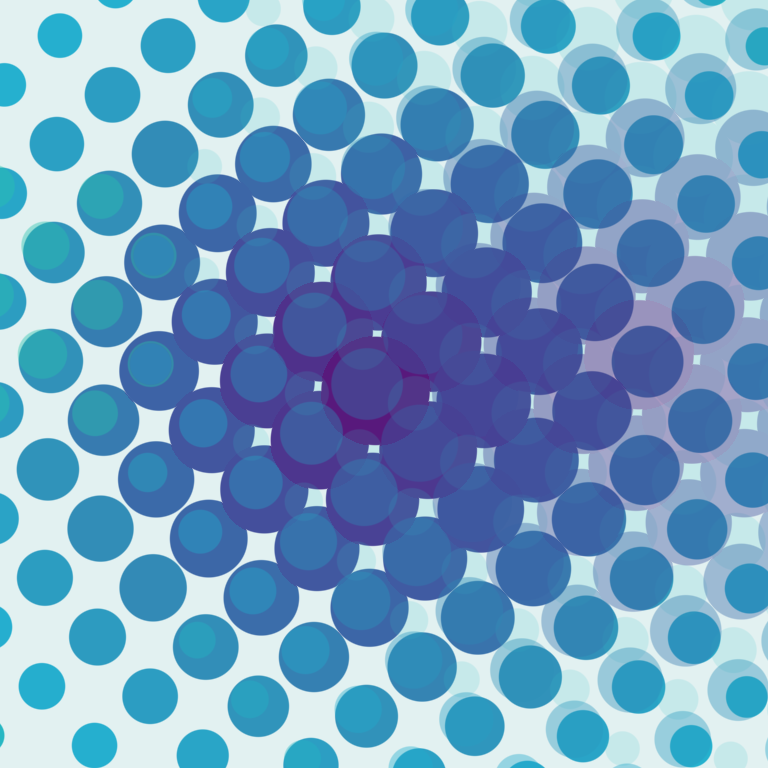
Give the GLSL for this background, as a three.js fragment shader.

```glsl
// Halftone lattice of translucent discs swelling toward a violet core, with pale echo layers.
varying vec2 vUv;

// Two nearly perpendicular steps of the tilted lattice, and one of its nodes
const vec2 STEP_A = vec2(0.0685, -0.0771);
const vec2 STEP_B = vec2(-0.0724, -0.0641);
const vec2 ANCHOR = vec2(0.489, 0.491);
const vec2 ECHO_SHIFT = vec2(-0.011, 0.009);

const vec3 PAPER = vec3(0.888, 0.945, 0.945);
const vec3 VIOLET = vec3(0.33, 0.07, 0.47);
const vec3 INDIGO = vec3(0.27, 0.23, 0.57);
const vec3 BLUE = vec3(0.22, 0.37, 0.64);
const vec3 TEAL = vec3(0.17, 0.56, 0.72);
const vec3 CYAN = vec3(0.12, 0.68, 0.81);
const vec3 GREEN = vec3(0.15, 0.76, 0.68);
const vec3 MIST = vec3(0.20, 0.75, 0.78);

const float EDGE = 0.0012;
const float FAR = 2.0;

// Colour of a disc by its distance from the focus
vec3 discColor(float dist) {
  vec3 c = mix(VIOLET, INDIGO, smoothstep(0.0, 0.16, dist));
  c = mix(c, BLUE, smoothstep(0.13, 0.29, dist));
  c = mix(c, TEAL, smoothstep(0.27, 0.44, dist));
  c = mix(c, CYAN, smoothstep(0.42, 0.62, dist));
  return mix(c, GREEN, smoothstep(0.60, 0.80, dist));
}

// One disc layer: x = coverage, y = focus distance of the innermost covering disc
vec2 discLayer(vec2 p, vec2 shift, vec2 focus, float peak, float slope, float smallest) {
  vec2 origin = ANCHOR + shift;
  vec2 q = p - origin;
  vec2 cell = floor(vec2(dot(q, STEP_A) / dot(STEP_A, STEP_A),
                         dot(q, STEP_B) / dot(STEP_B, STEP_B)) + 0.5);
  float coverage = 0.0;
  float tone = FAR;
  for (int j = -1; j <= 1; j++) {
    for (int i = -1; i <= 1; i++) {
      vec2 id = cell + vec2(float(i), float(j));
      vec2 center = origin + id.x * STEP_A + id.y * STEP_B;
      float dist = distance(center, focus);
      float radius = peak - slope * dist;
      float disc = 1.0 - smoothstep(-EDGE, EDGE, distance(p, center) - radius);
      disc *= step(smallest, radius);
      coverage = max(coverage, disc);
      if (disc > 0.02) tone = min(tone, dist);
    }
  }
  return vec2(coverage, tone);
}

void main() {
  vec2 p = vUv;
  vec3 color = PAPER;

  // Solid discs around the core
  vec2 core = discLayer(p, vec2(0.0), vec2(0.489, 0.505), 0.0716, 0.07, 0.0);
  color = mix(color, discColor(core.y), 0.97 * core.x);

  // Faint mist discs in the gaps
  vec2 mist = discLayer(p, vec2(-0.017, 0.061), vec2(0.911, 0.674), 0.0586, 0.055, 0.0215);
  color = mix(color, MIST, 0.16 * mist.x);

  // Translucent echo with its own focus at the right
  vec2 echo = discLayer(p, ECHO_SHIFT, vec2(0.833, 0.531), 0.0716, 0.07, 0.0237);
  color = mix(color, discColor(echo.y), 0.4 * echo.x);

  // Green glints at the left
  vec2 glint = discLayer(p, ECHO_SHIFT, vec2(0.078, 0.596), 0.034, 0.03, 0.0283);
  color = mix(color, GREEN, 0.42 * glint.x * (1.0 - echo.x));

  gl_FragColor = vec4(color, 1.0);
}
```
